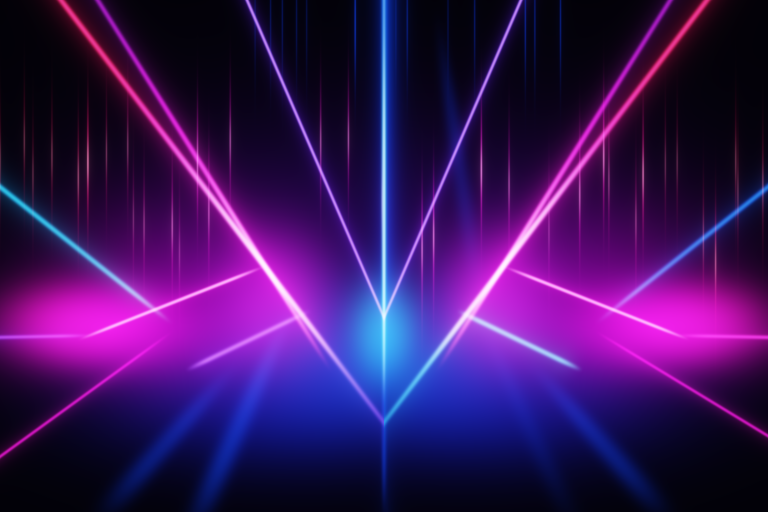
Write a Shadertoy shader that draws this background.

```glsl
#define STREAKS 48
#define STREAK_GAIN 1.0
#define BEAM_GAIN 1.5
#define HALO_GAIN 0.36
#define HALO_SPREAD 4.0
#define HORIZON 0.345
#define EXPOSURE 1.25
#define MAGENTA vec3(1.0, 0.05, 0.80)
#define VIOLET vec3(0.36, 0.10, 1.0)
#define BLUE vec3(0.03, 0.19, 1.0)
#define CYAN vec3(0.05, 0.65, 1.0)
#define ROSE vec3(1.0, 0.06, 0.30)

float hash(float n) {
    n = fract(n * 0.1031);
    n *= n + 33.33;
    n *= n + n;
    return fract(n);
}

// Soft elliptical light
float blob(vec2 p, vec2 center, vec2 radius) {
    vec2 q = (p - center) / radius;
    return exp(-dot(q, q));
}

// Fades in and out along a span from 0 to 1
float taper(float t, float soft) {
    return smoothstep(0.0, soft, t) * (1.0 - smoothstep(1.0 - soft, 1.0, t));
}

// Light beam from a to b with a tinted halo and a white core
vec3 beam(vec2 p, vec2 a, vec2 b, float width, vec3 tint, float heat) {
    vec2 d = b - a, q = p - a;
    float along = dot(q, d) / dot(d, d);
    float dist = abs(q.x * d.y - q.y * d.x) / length(d);
    float w = max(width, 0.8 / iResolution.y);
    float core = exp(-dist * dist / (w * w));
    float halo = exp(-dist / (w * HALO_SPREAD));
    vec3 light = tint * (BEAM_GAIN * core + HALO_GAIN * halo) + heat * core;
    return light * taper(along, 0.2);
}

// Broad ray without a core
float ray(vec2 p, vec2 a, vec2 b, float width) {
    vec2 d = b - a, q = p - a;
    float along = dot(q, d) / dot(d, d);
    float dist = (q.x * d.y - q.y * d.x) / length(d);
    float w = width * (0.6 + 0.6 * clamp(along, 0.0, 1.0));
    return exp(-dist * dist / (w * w)) * taper(along, 0.4);
}

// Thin vertical streaks, blue at the top middle and pink elsewhere
vec3 streaks(vec2 p) {
    vec3 sum = vec3(0.0);
    float w = max(0.0017, 0.6 / iResolution.y);
    for (int i = 0; i < STREAKS; i++) {
        float n = float(i) + 1.0;
        float x = ((n - 1.0 + hash(n * 7.3)) / float(STREAKS) - 0.5) * 1.5;
        float high = step(0.5, hash(n * 3.7)) * step(abs(x), 0.4);
        float y = mix(0.48 + 0.26 * hash(n * 5.1), 0.96, high);
        float reach = 0.10 + 0.12 * hash(n * 9.7);
        float power = 0.25 + 0.75 * pow(hash(n * 2.9), 2.0);
        float line = exp(-pow((p.x - x) / w, 2.0)) + 0.15 * exp(-abs(p.x - x) / (w * 4.0));
        float span = exp(-pow((p.y - y) / reach, 2.0));
        vec3 tint = mix(mix(MAGENTA, ROSE, smoothstep(0.3, 0.65, abs(x))), BLUE, high);
        sum += power * line * span * (tint * 0.65 + 0.35 * pow(span, 6.0) * (1.0 - high));
    }
    return sum * STREAK_GAIN;
}

// Haze above the horizon and blue light on the floor
vec3 haze(vec2 m) {
    vec3 c = vec3(0.006, 0.004, 0.022);
    c += vec3(0.10, 0.015, 0.25) * blob(m, vec2(0.08, 0.48), vec2(0.48, 0.27));
    c += vec3(0.32, 0.0, 0.33) * blob(m, vec2(0.42, 0.43), vec2(0.22, 0.16));
    c += MAGENTA * 1.4 * blob(m, vec2(0.56, 0.365), vec2(0.135, 0.062));
    c += vec3(0.40, 0.01, 0.45) * blob(m, vec2(0.48, 0.35), vec2(0.25, 0.09));
    c += ROSE * 0.25 * blob(m, vec2(0.64, 0.38), vec2(0.10, 0.07));
    c += vec3(0.75, 0.05, 0.80) * blob(m, vec2(0.22, 0.42), vec2(0.10, 0.11));
    c += vec3(0.02, 0.06, 0.55) * blob(m, vec2(0.18, 0.22), vec2(0.32, 0.12));
    c += vec3(0.04, 0.17, 0.75) * blob(m, vec2(0.04, 0.32), vec2(0.20, 0.12));
    return c + CYAN * 1.1 * blob(m, vec2(0.0, 0.35), vec2(0.055, 0.085));
}

void mainImage(out vec4 fragColor, in vec2 fragCoord) {
    vec2 p = (fragCoord - vec2(0.5 * iResolution.x, 0.0)) / iResolution.y;
    vec2 m = vec2(abs(p.x), p.y);
    float right = step(0.0, p.x);
    vec3 color = haze(m) + streaks(p);

    // Floor rays and a faint ray overhead
    color += BLUE * 0.5 * ray(m, vec2(0.17, 0.42), vec2(0.40, -0.09), 0.022) * (1.0 - 0.75 * right);
    color += BLUE * 0.38 * ray(m, vec2(0.27, 0.31), vec2(0.58, -0.04), 0.022);
    color += BLUE * 0.22 * ray(p, vec2(0.10, 1.0), vec2(0.19, 0.38), 0.018);

    // Large V beams, hottest where they cross
    float hot = exp(-pow((p.y - 0.47) / 0.16, 2.0));
    float dim = mix(0.55, 1.0, smoothstep(0.22, 0.42, p.y));
    vec3 low = mix(VIOLET, CYAN * 0.9, right);
    vec3 outer = mix(low, mix(MAGENTA, ROSE, smoothstep(0.6, 0.9, p.y)), smoothstep(0.28, 0.46, p.y));
    vec3 inner = mix(MAGENTA, VIOLET, 0.5 * smoothstep(0.6, 1.0, p.y)) * mix(1.0, 0.6, smoothstep(0.6, 1.0, p.y));
    color += dim * beam(m, vec2(0.784, 1.20), vec2(-0.12, 0.018), 0.0048, outer, 0.08 + 1.4 * hot);
    color += beam(m, vec2(0.66, 1.16), vec2(0.10, 0.27), 0.0045, inner, 0.8 * hot);
    color += beam(m, vec2(0.341, 1.17), vec2(-0.06, 0.241), 0.0027, VIOLET, 0.4);

    // Side beams and crossing bars
    color += beam(m, vec2(0.87, 0.73), vec2(0.41, 0.365), 0.0046, mix(CYAN, BLUE, 0.75 * right) * 0.85, 0.04);
    color += beam(m, vec2(0.60, 0.335), vec2(0.23, 0.481), 0.0030, MAGENTA, 0.8);
    color += beam(m, vec2(0.39, 0.275), vec2(0.14, 0.395), 0.0046, mix(VIOLET, CYAN, right) * 0.8, 0.25);
    color += beam(m, vec2(0.83, mix(0.05, 0.10, right)), vec2(0.41, 0.355), 0.0028, MAGENTA * 0.65, 0.0);
    color += beam(m, vec2(0.95, HORIZON - 0.008), vec2(0.56, HORIZON), 0.0035, mix(VIOLET, MAGENTA, right) * 0.7, 0.1);

    // Central column with a thin tail below
    float upper = smoothstep(0.20, 0.42, p.y);
    float crown = smoothstep(0.65, 1.0, p.y);
    color += BLUE * exp(-abs(p.x - 0.006) / 0.014) * (0.12 + 0.75 * upper);
    color += mix(BLUE, CYAN, upper * (1.0 - 0.7 * crown)) * exp(-pow(p.x / 0.0045, 2.0)) * (0.5 + 0.7 * upper) * smoothstep(-0.02, 0.12, p.y);
    color += 0.9 * exp(-pow(p.x / 0.0028, 2.0)) * upper * (1.0 - 0.75 * crown);

    fragColor = vec4(1.0 - exp(-EXPOSURE * color), 1.0);
}
```
